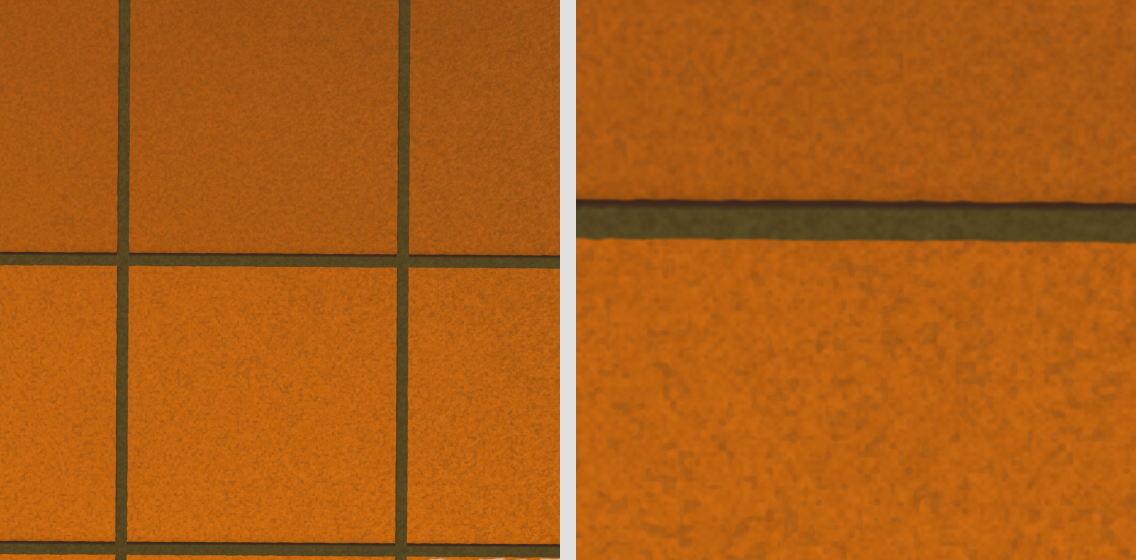
Left, the full canvas; right, a detail of the centre.
This texture is drawn by a WebGL 1 fragment shader. Its source:

```glsl
precision highp float;
// Large glazed orange wall tiles with olive grout, slightly tilted, with fine grain.

uniform vec2 u_resolution;

const vec2 TILE_SIZE = vec2(0.5, 0.516);
const vec2 GRID_ORIGIN = vec2(0.2161, 0.5384);   // one grout crossing
const vec2 TILT = vec2(-0.0065, 0.0062);         // shear of each grid axis
const vec2 GROUT_HALF = vec2(0.0104, 0.0118);
const float EDGE_WOBBLE = 0.0012;
const float EDGE_SOFT = 0.0013;
const float SHADOW_DEPTH = 0.007;
const float ROW_STEP = 0.25;                     // lower rows catch more light
const float GRAIN_SCALE = 230.0;
const float GRAIN_AMOUNT = 0.13;
const vec3 GLAZE_DARK = vec3(0.625, 0.320, 0.075);
const vec3 GLAZE_LIGHT = vec3(0.785, 0.408, 0.060);
const vec3 GLAZE_SPECK = vec3(0.520, 0.310, 0.120);
const vec3 GROUT = vec3(0.335, 0.275, 0.130);
const vec3 SHADOW = vec3(0.240, 0.150, 0.110);
const vec3 CHIP = vec3(0.780, 0.720, 0.650);

float hash(vec2 p) {
  vec3 q = fract(vec3(p.xyx) * 0.1031);
  q += dot(q, q.yzx + 33.33);
  return fract((q.x + q.y) * q.z);
}

float noise(vec2 p) {
  vec2 i = floor(p), f = fract(p);
  f = f * f * (3.0 - 2.0 * f);
  return mix(mix(hash(i), hash(i + vec2(1.0, 0.0)), f.x),
             mix(hash(i + vec2(0.0, 1.0)), hash(i + 1.0), f.x), f.y);
}

// Signed grain: fine pores on the left, longer slanted ripples to the right
float grain(vec2 p) {
  float fine = noise(p * GRAIN_SCALE);
  vec2 slanted = vec2(p.x + 0.7 * p.y, p.y - 0.6 * p.x);
  float ripple = noise(slanted * GRAIN_SCALE * vec2(0.45, 0.8) + 57.0);
  float pores = noise(p * GRAIN_SCALE * 1.7 + 19.0);
  return mix(fine, ripple, 0.2 + 0.4 * p.x) + 0.5 * pores - 0.75;
}

vec3 glaze(vec2 p, float row, float g) {
  float light = 0.1 + 0.67 * (1.0 - p.y) + ROW_STEP * step(row, -0.5);
  light += 0.12 * (noise(p * 5.0) - 0.5);
  vec3 color = mix(GLAZE_DARK, GLAZE_LIGHT, clamp(light, 0.0, 1.1));
  // Duller, greener sheen toward the upper right
  color = mix(color, GLAZE_SPECK, 0.22 * smoothstep(0.6, 1.5, p.x * 0.8 + p.y * 0.7));
  // Brown specks
  float speck = smoothstep(0.62, 0.85, noise(p * GRAIN_SCALE * 0.9 + 91.0));
  color = mix(color, GLAZE_SPECK, 0.28 * speck);
  return color * (1.0 + GRAIN_AMOUNT * g * (0.8 + 0.5 * p.x));
}

void main() {
  vec2 p = gl_FragCoord.xy / u_resolution;
  float soft = max(EDGE_SOFT, 0.75 / min(u_resolution.x, u_resolution.y));
  float g = grain(p);

  // Signed offset from the nearest grout line on each axis
  vec2 cell = (p + TILT * p.yx - GRID_ORIGIN) / TILE_SIZE;
  vec2 offset = (fract(cell + 0.5) - 0.5) * TILE_SIZE;
  float wobble = EDGE_WOBBLE * (noise(p * 110.0) - 0.5);
  vec2 inside = GROUT_HALF + wobble - abs(offset);
  vec2 line = smoothstep(-soft, soft, inside);

  vec3 color = glaze(p, floor(cell.y), g);

  // Faint dimming of the tile above the grout
  color *= 1.0 - 0.12 * exp(-max(-inside.y, 0.0) / 0.005) * step(0.0, offset.y);

  // Grout, shaded under the upper tile and along the left edge of uprights
  vec3 joint = GROUT * (1.0 + 0.18 * g);
  float under = smoothstep(GROUT_HALF.y - SHADOW_DEPTH, GROUT_HALF.y - 0.002, offset.y);
  float beside = smoothstep(GROUT_HALF.x - 0.005, GROUT_HALF.x, -offset.x);
  joint = mix(joint, SHADOW, 0.95 * under * (1.0 - line.x));
  joint = mix(joint, SHADOW, 0.35 * beside * (1.0 - line.y));
  color = mix(color, joint, max(line.x, line.y));

  // Chipped pale rim on the lowest tile at the right
  float rim = 1.0 - smoothstep(0.002, 0.005, p.y + 0.003 * noise(p * 90.0));
  rim *= smoothstep(0.725, 0.735, p.x) * smoothstep(0.3, 0.6, noise(vec2(p.x * 45.0, 3.0)));
  color = mix(color, CHIP, rim);

  gl_FragColor = vec4(color, 1.0);
}
```
